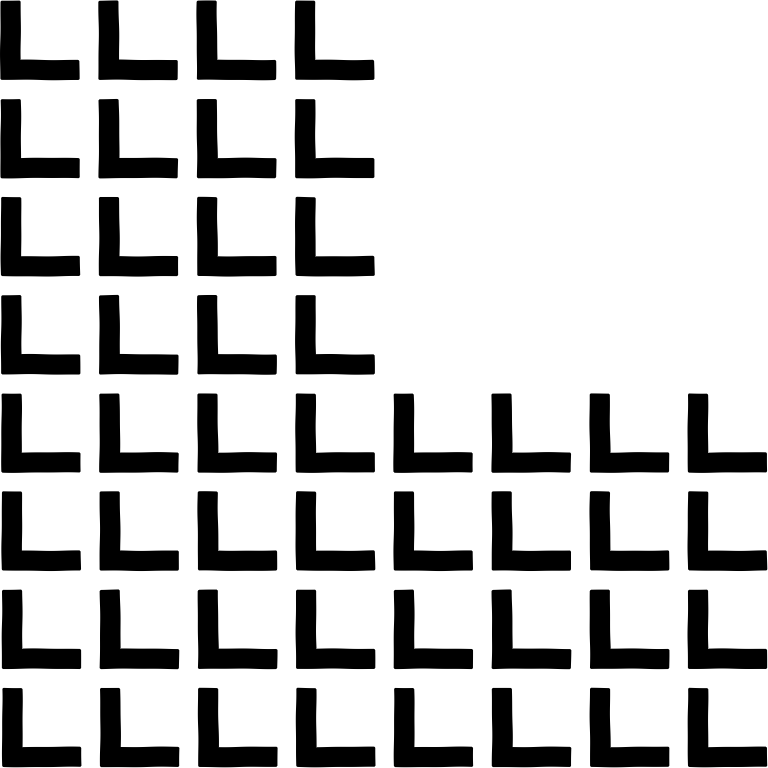
A WebGL 2 fragment shader for this pattern:

```glsl
#version 300 es
precision highp float;

uniform vec2 u_resolution;
out vec4 fragColor;

const float GRID = 8.0;
const vec2 PITCH = vec2(0.12754, 0.12780);
const vec2 ORIGIN = vec2(0.0029, 0.0013);
const vec2 ARM_LENGTH = vec2(0.1032, 0.1031);
const vec2 ARM_WIDTH = vec2(0.0270, 0.0262);
const float CORNER = 0.0022;
const float LEAN = 0.00035;

// Signed distance to a rounded box spanning lo to hi
float roundedBox(vec2 p, vec2 lo, vec2 hi, float radius) {
    vec2 q = abs(p - 0.5 * (lo + hi)) - 0.5 * (hi - lo) + radius;
    return length(max(q, 0.0)) + min(max(q.x, q.y), 0.0) - radius;
}

// Slow layered waves that make the edges look hand cut
vec2 edgeWobble(vec2 p, vec2 cell, float amount) {
    vec2 phase = cell * vec2(1.7, 2.3);
    return amount * (sin(p.yx * 55.0 + phase) + 0.5 * sin(p.yx * 120.0 + phase.yx));
}

// Right-angled bracket with its corner at the local origin
float bracket(vec2 p, vec2 arm, vec2 width, float radius) {
    float taper = 0.0008 * clamp(p.y / arm.y, 0.0, 1.0);
    float stem = roundedBox(p, vec2(0.0), vec2(width.x - taper, arm.y), radius);
    float bar = roundedBox(p, vec2(0.0), vec2(arm.x, width.y), radius);
    return min(stem, bar);
}

// The upper right quarter of the grid stays empty
bool isFilled(vec2 cell, float size) {
    return min(cell.x, cell.y) < 0.5 * size;
}

void main() {
    vec2 p = gl_FragCoord.xy / u_resolution;
    float pixel = 1.0 / min(u_resolution.x, u_resolution.y);

    // Repeat over the grid, with a slight lean that fades to the right
    vec2 cell = clamp(floor((p - ORIGIN + 0.01) / PITCH), 0.0, GRID - 1.0);
    vec2 local = p - ORIGIN - cell * PITCH;
    local.x += LEAN * cell.y * (1.0 - cell.x / GRID);
    local += edgeWobble(local, cell, 0.0003);

    // Ink on paper
    float d = bracket(local, ARM_LENGTH, ARM_WIDTH, CORNER);
    float ink = isFilled(cell, GRID) ? clamp(0.5 - d / pixel, 0.0, 1.0) : 0.0;
    fragColor = vec4(vec3(1.0 - ink), 1.0);
}
```
